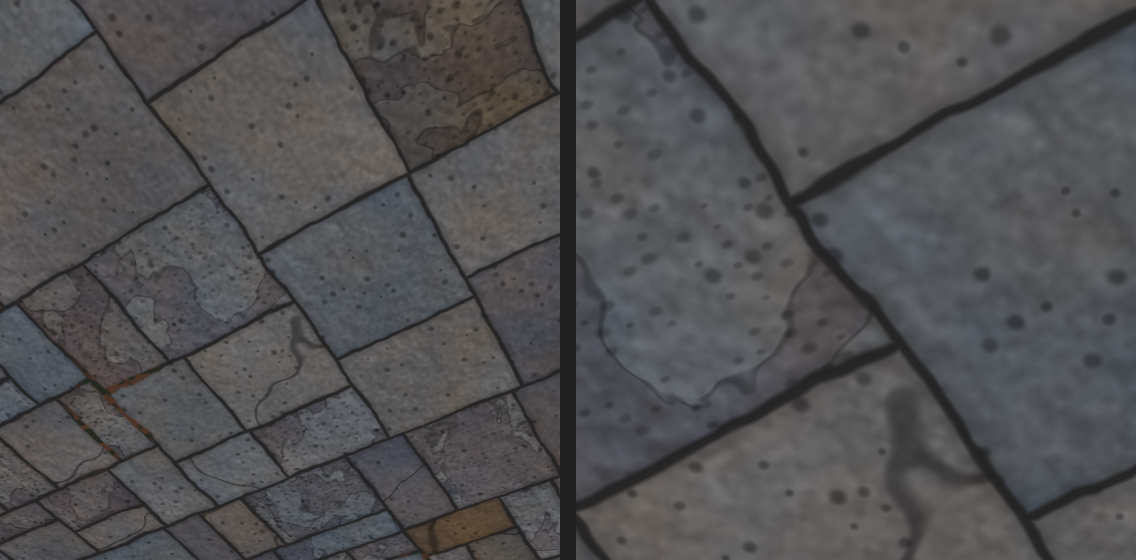
Left: the whole. Right: its middle third, enlarged.
Reproduce this texture procedurally as a Shadertoy shader.

```glsl
// Old flagstone paving seen at a slant: a projective map lays out the ground,
// random splits cut it into rectangular slabs, and layered noise gives each
// slab its tint, grain, pits and flaking layers between dark, dirty joints.

float hash(vec2 p) {
    vec3 q = fract(p.xyx * vec3(0.1031, 0.1030, 0.0973));
    q += dot(q, q.yzx + 33.33);
    return fract((q.x + q.y) * q.z);
}

float noise(vec2 p) {
    vec2 i = floor(p), f = fract(p);
    f = f * f * (3.0 - 2.0 * f);
    return mix(mix(hash(i), hash(i + vec2(1, 0)), f.x),
               mix(hash(i + vec2(0, 1)), hash(i + vec2(1, 1)), f.x), f.y);
}

float fbm(vec2 p) {
    float sum = 0.0, amp = 0.533;
    for (int i = 0; i < 4; i++) {
        sum += amp * noise(p);
        p = mat2(1.6, 1.2, -1.2, 1.6) * p + 7.3;
        amp *= 0.5;
    }
    return sum;
}

// Ground coordinates: x runs up-right, y up-left; depth is the local scale.
vec2 toGround(vec2 p, out float depth) {
    float horizon = p.y + 1.296 + 0.066 * p.x;
    depth = horizon / 1.83;
    float across = p.y + 1.42 + 1.5 * (p.x - 1.88);
    float along = p.y + 1.12 - 0.55 * (p.x + 2.68);
    return vec2(across, 1.54 * along) / horizon;
}

// Splits the ground until the slab is small enough; gives its edge distance.
float findSlab(vec2 g, out float id) {
    vec2 lo = vec2(-1.35, -1.25), hi = vec2(0.75, 0.65);
    id = 0.37;
    for (int i = 0; i < 10; i++) {
        vec2 size = hi - lo, centre = 0.5 * (lo + hi);
        vec2 key = vec2(id * 91.7, float(i) * 3.1);
        float limit = mix(0.032, 0.125, smoothstep(-1.1, 0.2, centre.x + centre.y));
        if (size.x * size.y < limit * (0.7 + 0.7 * hash(key + 5.0))) break;
        vec2 cut = mix(lo, hi, 0.32 + 0.36 * hash(key + 11.0));
        float side;
        if (size.x > size.y * (1.0 + 0.7 * hash(key + 23.0))) {
            side = step(cut.x, g.x);
            if (side > 0.5) lo.x = cut.x; else hi.x = cut.x;
        } else {
            side = step(cut.y, g.y);
            if (side > 0.5) lo.y = cut.y; else hi.y = cut.y;
        }
        id = hash(key + vec2(side * 17.3 + 2.0, 41.0));
    }
    vec2 gap = min(g - lo, hi - g);
    return min(gap.x, gap.y);
}

// Scattered small round hollows, one at most in each cell.
float pits(vec2 p, float share) {
    vec2 cell = floor(p);
    vec2 centre = 0.3 + 0.4 * vec2(hash(cell + 3.0), hash(cell + 19.0));
    float radius = 0.08 + 0.2 * hash(cell + 37.0);
    float spot = 1.0 - smoothstep(radius * 0.4, radius + 0.1, length(fract(p) - centre));
    return spot * step(hash(cell + 53.0), share);
}

vec3 slabTint(float r) {
    vec3 tint = vec3(0.330, 0.345, 0.365);
    if (r > 0.28) tint = vec3(0.368, 0.364, 0.368);
    if (r > 0.48) tint = vec3(0.350, 0.332, 0.328);
    if (r > 0.70) tint = vec3(0.308, 0.298, 0.315);
    if (r > 0.86) tint = vec3(0.325, 0.300, 0.275);
    if (r > 0.95) tint = vec3(0.330, 0.270, 0.215);
    return tint;
}

void mainImage(out vec4 fragColor, in vec2 fragCoord) {
    vec2 p = fragCoord / iResolution.xy;
    float depth, id;
    vec2 g = toGround(p, depth);
    vec2 wobble = vec2(noise(g * 14.0), noise(g * 14.0 + 40.0)) - 0.5;
    wobble += 0.4 * (vec2(noise(g * 65.0), noise(g * 65.0 + 40.0)) - 0.5);
    float edge = findSlab(g + 0.008 * wobble, id) * depth;

    // Slab body: own tint, broad stains and warm patches
    vec2 t = g + 30.0 * vec2(id, fract(id * 7.31));
    float rough = fract(id * 13.7);
    float stain = fbm(t * 6.0);
    vec3 color = slabTint(fract(id * 5.17));
    color *= 1.0 + 0.30 * (stain - 0.5);
    color += vec3(0.10, 0.03, -0.05) * (fbm(t * 8.0 + 60.0) - 0.5);

    // Grain lit from one side, and dark hollows
    float relief = fbm(t * 48.0) - fbm(t * 48.0 + vec2(0.3, 0.25));
    color *= 1.0 + (0.22 + 0.25 * rough) * relief;
    color *= 1.0 + 0.16 * (noise(t * 150.0) - 0.5);
    color *= 1.0 - 0.32 * pits(t * 46.0, 0.16);
    color *= 1.0 - 0.22 * pits(t * vec2(50.0, 75.0) + 9.0, 0.75 * smoothstep(0.5, 0.9, rough));

    // Flaking layers with thin dark rims on the rougher slabs
    float layer = fbm(t * 11.0 + 2.0 * stain);
    float flaky = smoothstep(0.55, 0.75, rough);
    color = mix(color, color * vec3(0.88, 0.84, 0.87), flaky * smoothstep(0.48, 0.54, layer));
    color *= 1.0 - 0.24 * flaky * (1.0 - smoothstep(0.005, 0.03, abs(layer - 0.51)));

    // A hairline crack on a few slabs
    float crack = abs(fbm(t * 2.6 + 15.0) - 0.5);
    color *= 1.0 - 0.35 * step(rough, 0.22) * (1.0 - smoothstep(0.001, 0.008, crack));

    // Joints: worn slab rim, dark gap, and litter or moss in places
    color *= 1.0 - 0.17 * (1.0 - smoothstep(0.0, 0.016, edge));
    float dirt = smoothstep(0.70, 0.88, noise(g * 4.5 + 8.0));
    float width = 0.0012 + 0.0026 * noise(g * 18.0) + 0.007 * dirt * noise(g * 40.0);
    float joint = 1.0 - smoothstep(width * 0.5, width + 0.0028, edge);
    vec3 litter = mix(vec3(0.12, 0.15, 0.09), vec3(0.36, 0.21, 0.14), smoothstep(0.4, 0.65, noise(g * 75.0)));
    vec3 gapColor = mix(vec3(0.135, 0.13, 0.13), litter, 0.75 * dirt);
    color = mix(color, gapColor, 0.9 * joint);

    fragColor = vec4(color, 1.0);
}
```
